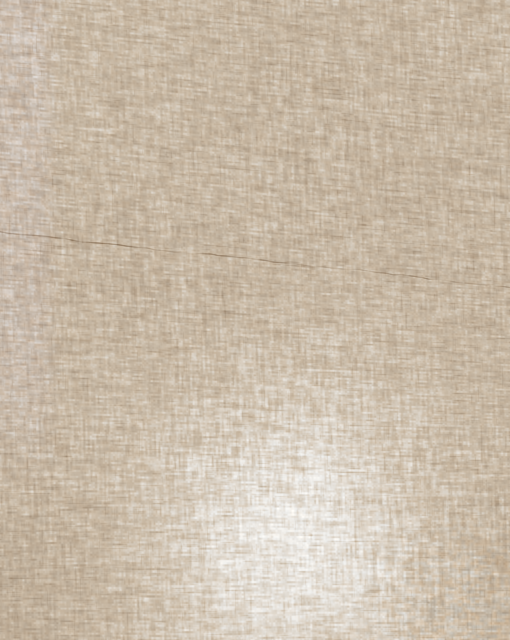
This texture is drawn by a Shadertoy shader. Its source:

```glsl
// Woven linen cloth in warm beige, lit by a soft pale glow near the bottom.
// Stretched value noise makes weft streaks and warp threads; their tone
// drives a colour ramp, and a thin tilted seam crosses the upper half.

#define BASE_TONE 0.772
#define WEFT_PITCH 310.0
#define WARP_PITCH 290.0
#define THREAD_CONTRAST 0.95
#define CLOTH_TILT 0.085
#define GLOW_CENTRE vec2(0.455, 0.160)
#define GLOW_RADIUS vec2(0.190, 0.220)
#define GLOW_STRENGTH 0.132
#define SEAM_HEIGHT 0.638
#define SEAM_SLOPE -0.109
#define SEAM_WIDTH 0.0011
#define SEAM_DEPTH 0.16

const vec3 DARK_LINEN  = vec3(0.71, 0.64, 0.555);
const vec3 MID_LINEN   = vec3(0.79, 0.73, 0.65);
const vec3 LIGHT_LINEN = vec3(0.90, 0.88, 0.85);

float hash(vec2 cell) {
    vec3 p = fract(vec3(cell.xyx) * 0.1031);
    p += dot(p, p.yzx + 33.33);
    return fract((p.x + p.y) * p.z);
}

// Value noise, centred on zero
float noise(vec2 p) {
    vec2 cell = floor(p), f = fract(p);
    f = f * f * (3.0 - 2.0 * f);
    float low  = mix(hash(cell), hash(cell + vec2(1, 0)), f.x);
    float high = mix(hash(cell + vec2(0, 1)), hash(cell + vec2(1, 1)), f.x);
    return mix(low, high, f.y) - 0.5;
}

// Crossing threads: weft streaks, shorter warp lines, sparse dark slubs
float weave(vec2 p) {
    float weft = 0.070 * noise(p * vec2(48.0, WEFT_PITCH))
               + 0.034 * noise(p * vec2(17.0, WEFT_PITCH * 0.7) + 37.0)
               + 0.050 * noise(p * vec2(110.0, WEFT_PITCH) + 71.0);
    float patches = 0.9 + 0.6 * noise(p * vec2(9.0, 7.0) + 13.0);
    float warp = 0.076 * noise(p * vec2(WARP_PITCH, 50.0) + 113.0)
               + 0.026 * noise(p * vec2(WARP_PITCH * 0.7, 18.0) + 151.0);
    float weftSlub = smoothstep(0.24, 0.48, noise(p * vec2(36.0, WEFT_PITCH) + 211.0));
    float warpSlub = smoothstep(0.26, 0.48, noise(p * vec2(WARP_PITCH, 55.0) + 257.0));
    float grain = 0.050 * noise(p * 310.0 + 307.0);
    return weft + warp * patches + grain - 0.042 * weftSlub - 0.032 * warpSlub;
}

// Slow changes of light over the cloth, with the bright glow
float lighting(vec2 p, float leftBand) {
    vec2 offset = (p - GLOW_CENTRE) / GLOW_RADIUS;
    float r2 = dot(offset, offset);
    float light = GLOW_STRENGTH * exp(-r2) + 0.018 * exp(-r2 * 0.25);
    light += 0.014 * leftBand;
    light += 0.016 * smoothstep(0.65, 1.05, p.y);
    light -= 0.022 * smoothstep(0.35, 0.0, p.x) * smoothstep(0.40, 0.0, p.y);
    return light + 0.012 * noise(p * vec2(5.0, 9.0) + 401.0);
}

// Thin broken dark line
float seam(vec2 p, float pixel) {
    float line = SEAM_HEIGHT + SEAM_SLOPE * p.x
               + 0.003 * noise(vec2(p.x * 14.0, 5.0))
               + 0.002 * noise(vec2(p.x * 70.0, 3.0));
    float width = max(SEAM_WIDTH, 0.6 * pixel);
    float cover = 1.0 - smoothstep(0.3 * width, 1.7 * width, abs(p.y - line));
    float wear = 0.60 + 0.8 * noise(vec2(p.x * 17.0, 9.0))
               + 0.8 * noise(vec2(p.x * 90.0, 21.0));
    return cover * clamp(wear, 0.12, 1.0);
}

vec3 linenRamp(float tone) {
    vec3 shade = mix(DARK_LINEN, MID_LINEN, (tone - DARK_LINEN.r) / (MID_LINEN.r - DARK_LINEN.r));
    vec3 shine = mix(MID_LINEN, LIGHT_LINEN, (tone - MID_LINEN.r) / (LIGHT_LINEN.r - MID_LINEN.r));
    vec3 color = tone < MID_LINEN.r ? shade : shine;
    return min(color, vec3(tone, tone - 0.008, tone - 0.025));
}

void mainImage(out vec4 fragColor, in vec2 fragCoord) {
    float pixel = 1.0 / iResolution.y;
    vec2 p = fragCoord * pixel;

    // The cloth tilts more towards the top
    float tilt = CLOTH_TILT * smoothstep(0.15, 0.70, p.y);
    vec2 cloth = p + vec2(0.02 * p.y, tilt * p.x);
    cloth.y += 0.003 * noise(p * 6.0 + 61.0);

    float leftBand = smoothstep(0.105, 0.050, p.x) * smoothstep(0.20, 0.45, p.y);
    float tone = BASE_TONE + lighting(p, leftBand) + THREAD_CONTRAST * weave(cloth);
    tone -= SEAM_DEPTH * seam(p, pixel);
    vec3 color = linenRamp(tone);

    // Cool left band and faint colour fringes in the lower right
    color += leftBand * vec3(-0.002, 0.0, 0.020);
    float corner = smoothstep(0.50, 0.75, p.x) * smoothstep(0.25, 0.05, p.y);
    float fringe = noise(cloth * vec2(150.0, 200.0) + 503.0);
    color += (0.015 + 0.045 * corner + 0.015 * leftBand) * fringe * vec3(1.0, 0.0, -1.0);

    fragColor = vec4(clamp(color, 0.0, 1.0), 1.0);
}
```
